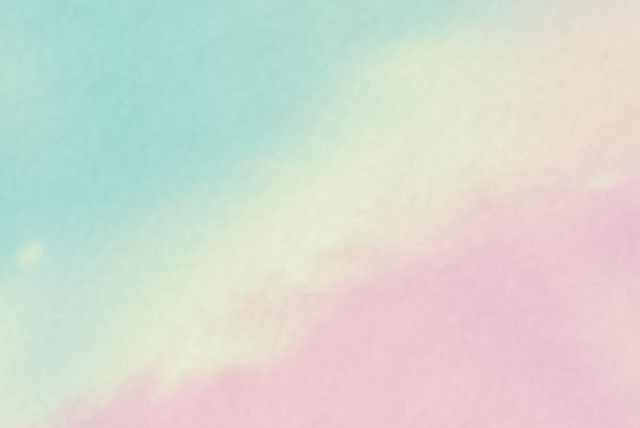
A Shadertoy shader for this background:

```glsl
// Pastel sky: teal upper left, a cream diagonal cloud band, pink lower right.
// A tilted height field, bent by soft blobs and gradient noise, picks the
// colour; broad tints, torn wisps and a fine mottling are then laid over it.

const vec3 TEAL      = vec3(0.650, 0.858, 0.830);
const vec3 MINT      = vec3(0.725, 0.870, 0.820);
const vec3 CREAM     = vec3(0.905, 0.920, 0.820);
const vec3 PINK      = vec3(0.930, 0.787, 0.817);
const vec3 ORCHID    = vec3(0.912, 0.750, 0.830);
const vec3 ROSE_HAZE = vec3(0.915, 0.830, 0.815);
const vec3 BLUE_HAZE = vec3(0.765, 0.860, 0.840);
const vec3 PEACH     = vec3(0.940, 0.840, 0.790);

const float BAND_SLOPE = 0.48;                // rise of the cloud band
const vec2  TEAL_EDGE  = vec2(0.18, 0.50);    // cream to teal heights
const float TEAL_FADE  = 0.19;                // longer teal fade at left
const vec2  PINK_EDGE  = vec2(-0.19, 0.13);   // pink to cream heights
const float PINK_CRISP = 0.08;                // narrower pink edge at left
const float EDGE_BEND  = 0.05;                // large cloud distortion
const float EDGE_FRAY  = 0.11;                // fine cloud distortion
const float SHADE      = 0.022;               // faint brightness mottling
const float GRAIN      = 0.030;               // finest mottling

vec2 hashGradient(vec2 cell) {
    vec3 h = fract(cell.xyx * vec3(0.1031, 0.1030, 0.0973));
    h += dot(h, h.yzx + 33.33);
    float angle = 6.2832 * fract((h.x + h.y) * h.z);
    return vec2(cos(angle), sin(angle));
}

float gradientNoise(vec2 p) {
    vec2 i = floor(p), f = p - i;
    vec2 u = f * f * f * (f * (f * 6.0 - 15.0) + 10.0);
    vec2 e = vec2(0.0, 1.0);
    float a = dot(hashGradient(i), f);
    float b = dot(hashGradient(i + e.yx), f - e.yx);
    float c = dot(hashGradient(i + e.xy), f - e.xy);
    float d = dot(hashGradient(i + e.yy), f - e.yy);
    return mix(mix(a, b, u.x), mix(c, d, u.x), u.y);
}

float fbm(vec2 p) {
    float sum = 0.0, gain = 0.5;
    for (int k = 0; k < 5; k++) {
        sum += gain * gradientNoise(p);
        p = mat2(1.6, 1.2, -1.2, 1.6) * p + 7.3;
        gain *= 0.55;
    }
    return sum;
}

// Soft ellipse, turned by an angle in radians
float blob(vec2 p, vec2 center, vec2 radius, float angle) {
    vec2 q = p - center;
    float c = cos(angle), s = sin(angle);
    q = vec2(c * q.x + s * q.y, c * q.y - s * q.x) / radius;
    return exp(-dot(q, q));
}

// Height above the band's lower line, with its bulges and notches
float bandHeight(vec2 p) {
    float h = p.y - BAND_SLOPE * p.x;
    h -= 0.11 * blob(p, vec2(0.96, 0.86), vec2(0.22, 0.08), 0.15);
    h += 0.05 * blob(p, vec2(0.60, 0.74), vec2(0.22, 0.12), 0.6);
    h += 0.12 * blob(p, vec2(0.58, 0.18), vec2(0.19, 0.08), 0.3);
    h -= 0.03 * blob(p, vec2(0.88, 0.27), vec2(0.14, 0.10), 0.3);
    h += 0.06 * blob(p, vec2(1.38, 0.53), vec2(0.12, 0.10), 0.5);
    return h;
}

void mainImage(out vec4 fragColor, in vec2 fragCoord) {
    vec2 p = fragCoord / iResolution.y;
    p.x *= 1.5 * iResolution.y / iResolution.x;

    // Noise drawn out along the band
    vec2 along = normalize(vec2(1.0, BAND_SLOPE));
    vec2 q = vec2(dot(p, along), dot(p, vec2(-along.y, along.x)));
    float billow = fbm(q * vec2(2.2, 3.2) + 4.0);
    float fray = fbm(q * vec2(6.0, 10.0) + 2.0 * billow);
    float grain = fbm(p * vec2(42.0, 36.0) + 3.0 * fray);
    float h = bandHeight(p) + EDGE_BEND * billow + EDGE_FRAY * fray;

    // Main three colours
    vec3 sky = mix(TEAL, MINT, smoothstep(0.25, 0.95, p.x));
    float fade = TEAL_FADE * smoothstep(0.85, 0.30, p.x);
    vec3 color = mix(CREAM, sky, smoothstep(TEAL_EDGE.x - fade, TEAL_EDGE.y, h));
    float crisp = PINK_CRISP * smoothstep(0.85, 0.45, p.x);
    color = mix(PINK, color, smoothstep(PINK_EDGE.x + crisp, PINK_EDGE.y - crisp, h));

    // Broad tints
    float right = smoothstep(0.95, 1.45, p.x + 0.15 * billow);
    float upper = smoothstep(0.42, 0.62, p.y);
    color = mix(color, ROSE_HAZE, 0.62 * right * upper);
    color = mix(color, BLUE_HAZE, 0.65 * blob(p, vec2(0.10, 0.20), vec2(0.17, 0.22), -0.3));
    color = mix(color, CREAM, 0.50 * blob(p, vec2(0.0, 0.23), vec2(0.08, 0.18), -0.2));
    color = mix(color, MINT, 0.80 * blob(p, vec2(0.03, 0.80), vec2(0.10, 0.19), 0.2));
    color = mix(color, ORCHID, 0.65 * blob(p, vec2(1.30, 0.17), vec2(0.30, 0.12), -0.75));
    color = mix(color, ORCHID, 0.50 * blob(p, vec2(1.47, 0.46), vec2(0.12, 0.13), 0.3));
    color = mix(color, ROSE_HAZE, 0.75 * blob(p, vec2(1.48, 0.20), vec2(0.10, 0.17), 0.5));

    // Torn wisps at both sides
    vec2 torn = p + vec2(0.12 * fray, 0.06 * billow + 0.06 * fray);
    color = mix(color, PEACH, 0.75 * blob(torn, vec2(1.46, 0.69), vec2(0.06, 0.045), 0.4));
    color = mix(color, CREAM, 0.60 * blob(torn, vec2(1.425, 0.585), vec2(0.05, 0.022), 0.3));
    color = mix(color, TEAL, 0.55 * blob(torn, vec2(0.0, 0.42), vec2(0.05, 0.06), 0.3));
    color = mix(color, CREAM, 0.60 * blob(torn, vec2(0.075, 0.42), vec2(0.045, 0.022), 0.2));

    // Mottling, a little stronger in red
    color += (SHADE * (fray + 0.5 * billow) + GRAIN * grain) * vec3(1.2, 1.0, 0.9);
    fragColor = vec4(clamp(color, 0.0, 1.0), 1.0);
}
```
